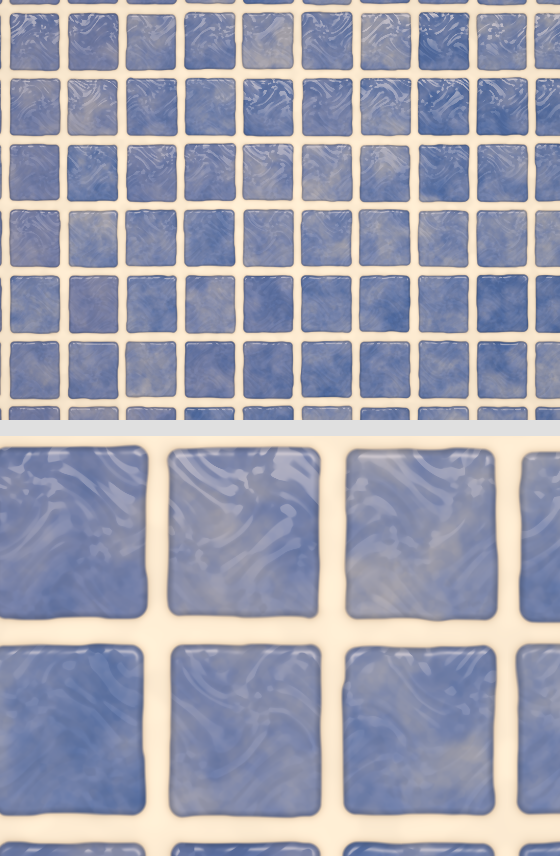
Top: the whole. Bottom: its middle third, enlarged.
A Shadertoy shader for this pattern:

```glsl
// Wall of hand-glazed blue mosaic tiles set in cream grout.
// A jittered grid of wobbly rounded boxes; blended cellular noise mottles
// the glaze, and a finer layer adds glossy ripples towards the top.

#define PITCH vec2(0.1391, 0.1563)      // tile spacing, in canvas heights
#define FIRST vec2(0.0825, 0.1198)      // centre of the lower left whole tile
#define TILE_HALF vec2(0.0597, 0.0676)  // half width and half height
#define CORNER 0.010
#define WOBBLE 0.0035
#define GROUT vec3(0.99, 0.92, 0.82)
#define DEEP_BLUE vec3(0.31, 0.41, 0.61)
#define MID_BLUE vec3(0.46, 0.51, 0.66)
#define PALE_BLUE vec3(0.62, 0.62, 0.67)
#define VIOLET vec3(0.46, 0.46, 0.60)
#define GLINT vec3(0.84, 0.81, 0.83)

float hash(vec2 p) {
    vec3 q = fract(p.xyx * 0.1031);
    q += dot(q, q.yzx + 33.33);
    return fract((q.x + q.y) * q.z);
}

// Random cell values, blended by distance to jittered cell centres
float cellNoise(vec2 p) {
    vec2 cell = floor(p);
    float sum = 0.0, total = 0.0;
    for (int y = -1; y <= 1; y++)
    for (int x = -1; x <= 1; x++) {
        vec2 n = cell + vec2(x, y);
        vec2 d = n + vec2(hash(n + 7.3), hash(n + 41.7)) - p;
        float weight = exp(-5.0 * dot(d, d));
        sum += weight * hash(n + 83.1);
        total += weight;
    }
    return sum / total;
}

// Four octaves, centred on zero
float mottle(vec2 p) {
    float sum = 0.0, amplitude = 0.5;
    for (int i = 0; i < 4; i++) {
        sum += amplitude * (cellNoise(p) - 0.5);
        p = mat2(1.6, 1.2, -1.2, 1.6) * p + 17.0;
        amplitude *= 0.6;
    }
    return sum;
}

float roundedBox(vec2 p, vec2 halfSize, float radius) {
    vec2 d = abs(p) - halfSize + radius;
    return length(max(d, 0.0)) + min(max(d.x, d.y), 0.0) - radius;
}

vec3 glaze(vec2 p, vec2 id, vec2 uv, float edge) {
    vec2 seed = p + id * 3.7;

    // Each tile has its own tone, fade direction and cloudy patches
    float angle = 6.283 * hash(id + 5.0);
    float tone = 0.54 + 0.55 * (hash(id + 60.0) - 0.5);
    tone += 0.12 * dot(uv, vec2(cos(angle), sin(angle)));
    tone += 1.1 * mottle(seed * 24.0) + 0.12 * (0.67 - p.x);
    tone = clamp(tone, 0.0, 1.15);
    vec3 color = mix(DEEP_BLUE, MID_BLUE, min(tone * 2.0, 1.0));
    color = mix(color, PALE_BLUE, max(tone * 2.0 - 1.0, 0.0));
    color = mix(color, VIOLET, 0.45 * hash(id + 23.0) * smoothstep(1.2, 0.2, p.x));

    // Fine relief and wet-looking ripples
    float ripple = cellNoise(seed * vec2(105.0, 135.0) + 3.0 * sin(seed.yx * 60.0));
    color *= 1.0 + 0.08 * (ripple - 0.5);
    float gloss = smoothstep(0.2, 1.0, p.y) * (0.25 + 0.75 * hash(id + 91.0));
    float streak = smoothstep(0.55, 0.82, ripple) * smoothstep(-0.9, 0.8, uv.y);
    color = mix(color, GLINT, gloss * streak * 0.85);

    // Darker rim, with a broken light line along the upper bevel
    color *= 1.0 - 0.17 * smoothstep(-0.006, 0.0, edge);
    float bevel = exp(-pow((edge + 0.0055) / 0.0016, 2.0)) * smoothstep(0.75, 0.9, uv.y);
    return mix(color, GLINT, bevel * smoothstep(0.25, 0.7, ripple) * 0.6);
}

void mainImage(out vec4 fragColor, in vec2 fragCoord) {
    vec2 p = fragCoord / iResolution.y;
    float soft = max(0.0014, 0.8 / iResolution.y);

    // Nearest tile, with small errors in place and size
    vec2 id = floor((p - FIRST) / PITCH + 0.5);
    vec2 jitter = vec2(hash(id + 11.0), hash(id + 37.0)) - 0.5;
    vec2 local = p - FIRST - id * PITCH - 0.003 * jitter;
    vec2 halfSize = TILE_HALF + 0.0018 * jitter.yx;
    float edge = roundedBox(local, halfSize, CORNER);
    edge += WOBBLE * (cellNoise(p * 38.0) - 0.5);

    // Cream grout, shaded where it meets the glass
    vec3 grout = GROUT * (1.0 + 0.035 * (cellNoise(p * 45.0) - 0.5));
    float contact = exp(-max(edge, 0.0) / 0.0022);
    grout *= 1.0 - contact * vec3(0.12, 0.16, 0.20);

    vec3 tile = glaze(p, id, local / halfSize, edge);
    vec3 color = mix(tile, grout, smoothstep(-soft, soft, edge));

    // Gentle fall-off of light towards the corners
    vec2 view = fragCoord / iResolution.xy - 0.5;
    color *= 1.015 - 0.11 * dot(view, view);
    fragColor = vec4(color, 1.0);
}
```
